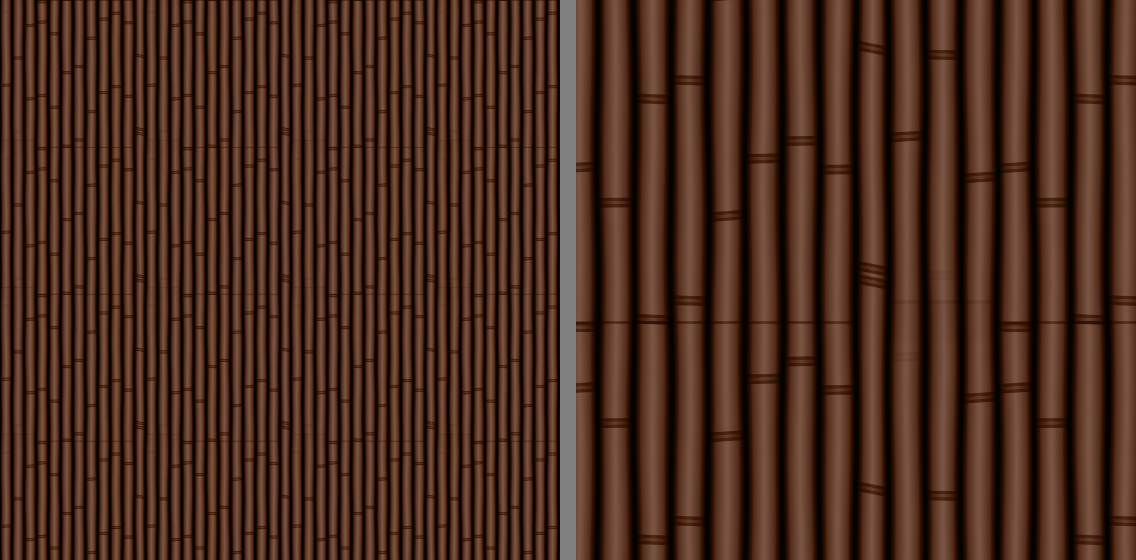
Left, the full canvas; right, a detail of the centre.
This texture is drawn by a Shadertoy shader. Its source:

```glsl
#define TILES vec2(3.851, 3.811)
#define POLES 12.0
#define PEAK 0.5
#define FALLOFF 0.31
#define WOBBLE 0.014
#define DRIFT 0.1
#define GRAIN 0.02
#define RING_GAP 0.014
#define RING_WIDTH 0.008
#define RING_DEPTH 0.38
#define SEAM_DEPTH 0.3
#define TAU 6.2831853

// Height of the first ring on each pole, in ring spacings from the top
const float ringPhase[12] = float[12](
    0.16, 0.79, 0.345, 0.30, 0.46, 0.99, 0.905, 0.52, 0.26, 0.18, 0.31, 0.76);

float hash(vec2 p) {
    vec3 q = fract(p.xyx * vec3(0.1031, 0.1030, 0.0973));
    q += dot(q, q.yzx + 33.33);
    return fract((q.x + q.y) * q.z);
}

// Value noise that wraps after the given number of cells
float wrapNoise(vec2 p, vec2 cells) {
    vec2 i = floor(p), f = fract(p);
    f = f * f * (3.0 - 2.0 * f);
    vec2 a = mod(i, cells), b = mod(i + 1.0, cells);
    return mix(mix(hash(a), hash(vec2(b.x, a.y)), f.x),
               mix(hash(vec2(a.x, b.y)), hash(b), f.x), f.y);
}

// Smooth-edged line of the given half width
float stroke(float d, float halfWidth, float pixel) {
    float soft = max(pixel, 0.006);
    return 1.0 - smoothstep(halfWidth - 0.5 * soft, halfWidth + 0.5 * soft, abs(d));
}

// Two thin grooves with a shaded band between them
float ring(float d, float pixel) {
    float grooves = max(stroke(d - RING_GAP, RING_WIDTH, pixel),
                        stroke(d + RING_GAP, RING_WIDTH, pixel));
    return max(grooves, 0.5 * stroke(d, RING_GAP, pixel));
}

// Dark tones turn red, light tones turn dusty brown
vec3 woodColor(float tone) {
    return vec3(tone, max(tone - 0.15, tone * 0.36), max(tone - 0.22, tone * 0.07));
}

void mainImage(out vec4 fragColor, in vec2 fragCoord) {
    vec2 uv = fragCoord / iResolution.xy;
    vec2 tile = vec2(uv.x, 1.0 - uv.y) * TILES;
    float pixel = 2.0 * TILES.y / iResolution.y;

    // Nearly straight poles, crowding towards the right end of each tile
    float x = tile.x * POLES;
    float place = mod(x, POLES);
    x -= DRIFT * smoothstep(4.0, 11.0, place) * (1.0 - smoothstep(11.2, 12.0, place));
    x += WOBBLE * (sin(TAU * (tile.y + tile.x * 5.0)) + sin(TAU * (2.0 * tile.y - tile.x * 3.0)));
    float id = mod(floor(x), POLES);
    float across = 2.0 * fract(x) - 1.0;

    // Nearest ring, tilted a little on each pole
    float along = 2.0 * tile.y;
    float tilt = id > 10.5 ? 0.014 : 0.012 * (hash(vec2(id, 7.0)) - 0.7);
    float fromRing = along - ringPhase[int(id)] - tilt * across;
    float row = floor(fromRing + 0.5);
    float d = fromRing - row;

    // Round shading, swelling slightly at the rings
    float u = abs(across) / (1.0 + 0.02 * exp(-300.0 * d * d));
    float tone = (PEAK - FALLOFF * sqrt(u * u + 0.004)) * smoothstep(1.04, 0.54, u);

    // Short fibres that even out along each pole
    vec2 cells = vec2(84.0, 24.0);
    float fibre = wrapNoise(vec2(x / POLES, tile.y) * cells, cells);
    tone *= 1.0 + GRAIN * (fibre - 0.5);

    // Rings, worn away on every second row of the first two poles
    bool worn = id < 1.5 && mod(row + id, 2.0) < 0.5;
    float mark = ring(d, pixel) * (worn ? 0.15 : 1.0);
    if (id > 10.5 && mod(row, 2.0) > 0.5) mark = max(mark, ring(d - 0.06, pixel));

    // Tile joint: a thin cut, one extra ring and faint smudges
    float joint = along - 2.0 * floor(tile.y + 0.5);
    if (id > 2.5 && id < 3.5) mark = max(mark, ring(joint - 0.025, pixel));
    tone *= 1.0 - RING_DEPTH * mark;
    if (id > 2.5 && id < 10.5)
        tone *= 1.0 - SEAM_DEPTH * stroke(joint - 0.004, 0.006, pixel);
    if (id < 2.5)
        tone *= 1.0 - 0.08 * stroke(joint + 0.09, 0.008, pixel)
                    - 0.02 * stroke(joint, 0.09, pixel);

    fragColor = vec4(woodColor(max(tone, 0.025)), 1.0);
}
```
